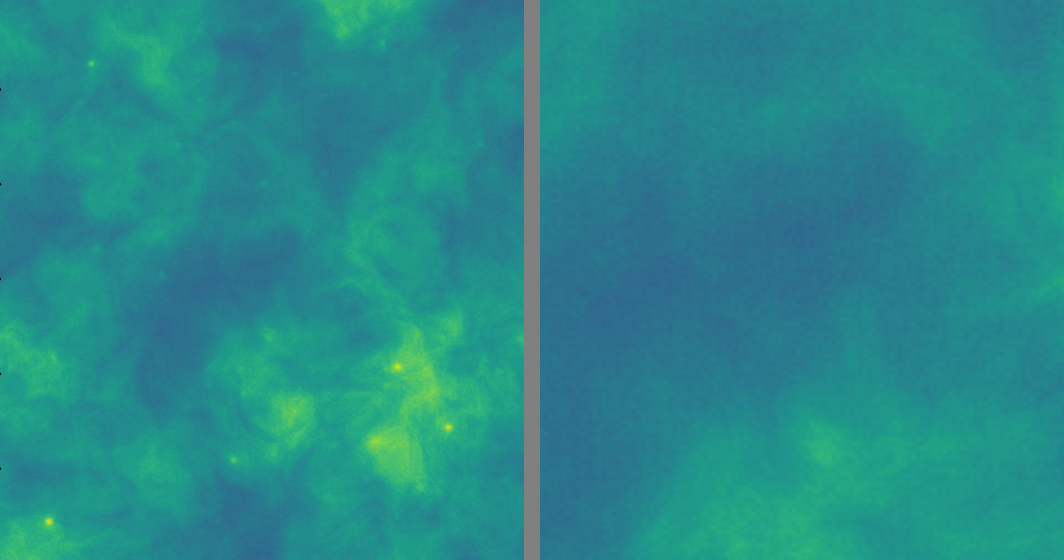
Left, the full canvas; right, a detail of the centre.
A Shadertoy shader for this texture:

```glsl
// A false-colour sky map: soft cloudy emission with knots and point sources.
// Broad noise sets bright and dark zones, finer octaves add wisps, scattered
// Gaussians add sources, and the intensity runs through a blue-green-yellow ramp.

const float BASE_LEVEL    = 0.475; // mean intensity before sources
const float TIDE_GAIN     = 0.062; // broad lanes
const float BROAD_GAIN    = 0.20;  // large clouds
const float WISP_GAIN     = 0.13;  // fine cloud detail
const float GRAIN_GAIN    = 0.045; // sensor noise
const float BROAD_FREQ    = 2.9;
const float WISP_FREQ     = 9.0;
const float GRAIN_FREQ    = 380.0;
const float WARP          = 0.05;
const float OCTAVE_GAIN   = 0.60;
const float TICK_SPACING  = 0.1693;
const float TICK_START    = 0.163;
const float TICK_RADIUS   = 0.0022;
const float TAU           = 6.2831853;

// Colour ramp from intensity 0.25 to 1.0 in equal steps
const float RAMP_START = 0.25;
const float RAMP_STEP  = 0.0625;
const vec3 RAMP[13] = vec3[13](
    vec3(0.229, 0.322, 0.545), vec3(0.198, 0.390, 0.555), vec3(0.172, 0.449, 0.558),
    vec3(0.148, 0.508, 0.557), vec3(0.128, 0.567, 0.551), vec3(0.121, 0.618, 0.534),
    vec3(0.153, 0.680, 0.504), vec3(0.246, 0.739, 0.452), vec3(0.369, 0.789, 0.383),
    vec3(0.515, 0.831, 0.295), vec3(0.678, 0.864, 0.190), vec3(0.845, 0.887, 0.100),
    vec3(0.993, 0.906, 0.144));

float hash(vec2 p) {
    return fract(sin(dot(p, vec2(127.1, 311.7))) * 43758.5453);
}

float valueNoise(vec2 p) {
    vec2 i = floor(p), f = fract(p);
    f = f * f * (3.0 - 2.0 * f);
    return mix(mix(hash(i), hash(i + vec2(1, 0)), f.x),
               mix(hash(i + vec2(0, 1)), hash(i + vec2(1, 1)), f.x), f.y);
}

float slopeAt(vec2 corner, vec2 offset) {
    float angle = TAU * hash(corner);
    return dot(vec2(cos(angle), sin(angle)), offset);
}

float gradientNoise(vec2 p) {
    vec2 i = floor(p), f = fract(p);
    vec2 u = f * f * f * (f * (f * 6.0 - 15.0) + 10.0);
    vec2 e = vec2(1, 0);
    return mix(mix(slopeAt(i, f), slopeAt(i + e, f - e), u.x),
               mix(slopeAt(i + e.yx, f - e.yx), slopeAt(i + 1.0, f - 1.0), u.x), u.y);
}

float fbm(vec2 p, int octaves) {
    const mat2 TURN = mat2(1.6, 1.2, -1.2, 1.6);
    float sum = 0.0, gain = 1.0;
    for (int i = 0; i < octaves; i++) {
        sum += gain * gradientNoise(p);
        p = TURN * p + 17.3;
        gain *= OCTAVE_GAIN;
    }
    return sum;
}

// Broad vertical lanes: narrow above, wider below
float tide(vec2 p) {
    float upper = -cos(TAU * p.x / 0.46) + 0.6 * smoothstep(0.8, 1.0, p.y);
    float lower = cos(TAU * (p.x - 0.02) / 0.74) + 0.25;
    return mix(lower, upper, smoothstep(0.35, 0.58, p.y));
}

// Scattered Gaussian spots with a faint halo; a few are much brighter
float sources(vec2 p, float cells, float density, float radius, float rarity, float seed) {
    vec2 home = floor(p * cells);
    float sum = 0.0;
    for (int y = -1; y <= 1; y++)
    for (int x = -1; x <= 1; x++) {
        vec2 cell = home + vec2(x, y) + seed;
        vec2 jitter = vec2(hash(cell + 3.1), hash(cell + 7.7));
        vec2 d = (p - (cell - seed + jitter) / cells) / radius;
        float r2 = dot(d, d);
        float peak = 0.15 + 0.85 * pow(hash(cell + 11.9), rarity);
        float spot = 0.78 * exp(-0.5 * r2) + 0.22 * exp(-0.06 * r2);
        sum += step(hash(cell), density) * peak * spot;
    }
    return sum;
}

vec3 ramp(float level) {
    float t = clamp((level - RAMP_START) / RAMP_STEP, 0.0, 11.999);
    int i = int(t);
    return mix(RAMP[i], RAMP[i + 1], fract(t));
}

void mainImage(out vec4 fragColor, in vec2 fragCoord) {
    vec2 p = fragCoord / iResolution.y;
    float pixel = 1.0 / iResolution.y;

    // Clouds, with crisper wisps where the emission is strong
    vec2 q = p + WARP * vec2(fbm(p * 5.0 + 31.0, 3), fbm(p * 5.0 + 57.0, 3));
    float level = BASE_LEVEL + TIDE_GAIN * tide(q);
    level += BROAD_GAIN * fbm(q * BROAD_FREQ + 4.7, 2);
    float richness = smoothstep(0.36, 0.62, level);
    level += WISP_GAIN * mix(0.55, 1.35, richness) * fbm(q * WISP_FREQ + 83.0, 6);

    // Soft knots gather in bright zones; sharp sources appear everywhere
    level += 0.16 * richness * sources(p, 9.0, 0.35, 0.012, 2.0, 41.0);
    level += 0.42 * mix(0.6, 1.0, richness) * sources(p, 11.0, 0.36, 0.0045, 5.0, 19.0);

    level += GRAIN_GAIN * (valueNoise(p * GRAIN_FREQ) - 0.5);
    vec3 color = ramp(level);

    // Small dark tick marks on the left edge
    float tickY = TICK_SPACING * (fract((p.y - TICK_START) / TICK_SPACING + 0.5) - 0.5);
    float tick = length(vec2(p.x, tickY)) - TICK_RADIUS;
    color *= smoothstep(-0.5 * pixel, 0.5 * pixel, tick);

    fragColor = vec4(color, 1.0);
}
```
